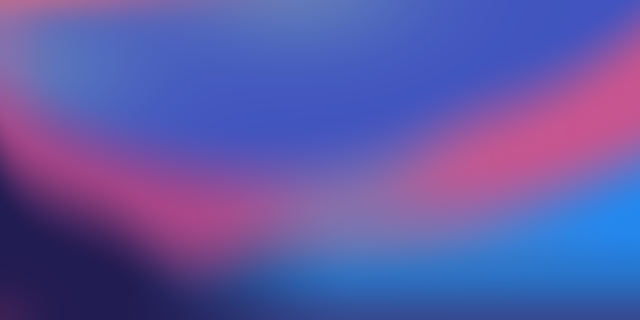
Reproduce this background procedurally as a WebGL 2 fragment shader.

```glsl
#version 300 es
precision highp float;
// Soft colour field: a pink wave lies between a royal blue sky and a pool
// that runs from navy at the left to azure at the right. Two curves bound
// the wave; wide smoothsteps and Gaussian glows melt the layers together.

#define UPPER_SOFTNESS 0.155
#define LOWER_SOFTNESS 0.160
#define WAVE_BEND      1.35
#define WAVE_DIP       0.10
#define HAZE_WIDTH     0.14

uniform vec2 u_resolution;
out vec4 fragColor;

const vec3 ROYAL  = vec3(0.255, 0.330, 0.750);
const vec3 STEEL  = vec3(0.365, 0.490, 0.735);
const vec3 ROSE   = vec3(0.750, 0.425, 0.560);
const vec3 MAUVE  = vec3(0.545, 0.440, 0.670);
const vec3 BERRY  = vec3(0.665, 0.270, 0.530);
const vec3 PINK   = vec3(0.775, 0.335, 0.565);
const vec3 AZURE  = vec3(0.140, 0.530, 0.930);
const vec3 OCEAN  = vec3(0.155, 0.440, 0.765);
const vec3 INDIGO = vec3(0.210, 0.285, 0.560);
const vec3 NAVY   = vec3(0.130, 0.108, 0.320);
const vec3 PLUM   = vec3(0.270, 0.135, 0.335);

// Elliptical Gaussian, 1 at its centre.
float glow(vec2 p, vec2 centre, vec2 radius) {
    vec2 d = (p - centre) / radius;
    return exp(-dot(d, d));
}

float bell(float x, float centre, float width) {
    float d = (x - centre) / width;
    return exp(-d * d);
}

// Soft step across a curve: 0 below, 1 above.
float above(float y, float curve, float softness) {
    return smoothstep(curve - softness, curve + softness, y);
}

float upperEdge(float x) {
    float d = x - 0.42;
    return 0.46 + WAVE_BEND * d * d + 0.04 * bell(x, 0.72, 0.12);
}

float lowerEdge(float x) {
    float d = x - 0.45;
    return 0.26 + 0.8 * d * d - WAVE_DIP * bell(x, 0.3, 0.1)
         + 0.1 * exp(-x / 0.04);
}

vec3 skyColour(vec2 p) {
    vec3 c = mix(ROYAL, STEEL, 0.95 * glow(p, vec2(0.46, 1.04), vec2(0.20, 0.22)));
    c = mix(c, STEEL, 0.80 * glow(p, vec2(0.06, 0.80), vec2(0.18, 0.24)));
    // Warm light along the left edge and in the top left corner.
    c = mix(c, MAUVE, 0.85 * bell(p.x, 0.0, 0.065));
    return mix(c, ROSE, 0.95 * glow(p, vec2(0.0, 1.03), vec2(0.31, 0.085)));
}

vec3 waveColour(vec2 p) {
    vec3 c = mix(BERRY, PINK, smoothstep(0.25, 0.75, p.x));
    return mix(c, MAUVE, 0.95 * bell(p.x, 0.545, HAZE_WIDTH));
}

vec3 poolColour(vec2 p) {
    vec3 c = mix(STEEL, AZURE, smoothstep(0.58, 1.0, p.x));
    c = mix(c, OCEAN, 0.9 * smoothstep(0.30, 0.10, p.y));
    c = mix(c, INDIGO, smoothstep(0.16, -0.02, p.y));
    // The left side sinks into navy, with a trace of plum in the corner.
    c = mix(NAVY, c, smoothstep(0.17, 0.57, p.x));
    return mix(c, PLUM, 0.75 * glow(p, vec2(0.0), vec2(0.06, 0.10)));
}

void main() {
    vec2 p = gl_FragCoord.xy / u_resolution;
    vec3 colour = mix(poolColour(p), waveColour(p),
                      above(p.y, lowerEdge(p.x), LOWER_SOFTNESS));
    colour = mix(colour, skyColour(p),
                 above(p.y, upperEdge(p.x), UPPER_SOFTNESS));
    fragColor = vec4(colour, 1.0);
}
```
